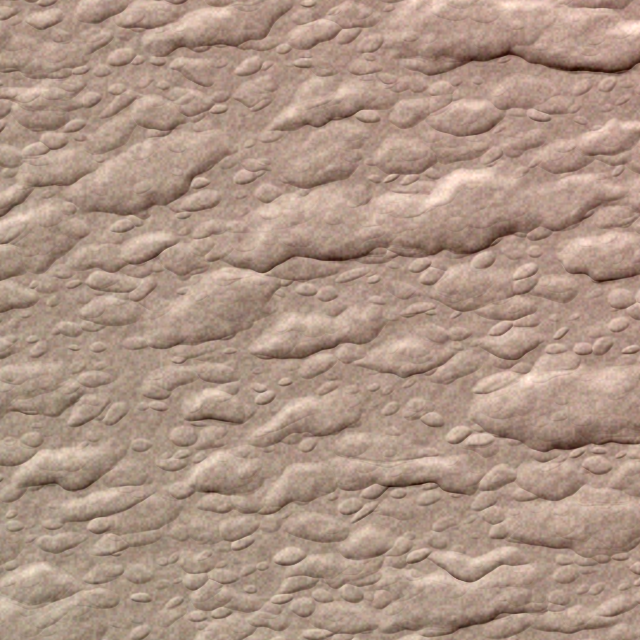
Give the GLSL for this texture, as a WebGL 1 fragment shader.

```glsl
precision highp float;
uniform vec2 u_resolution;

#define TILT 0.10
#define RELIEF 0.19
#define WARP 0.021
#define ROUGHNESS 0.0012
#define GRAIN 0.09
#define HIGHLIGHT 0.29
#define SHADE 0.38
#define CAST_SHADOW 0.17
#define BROAD_LIGHT 0.12
#define LIGHT_DIR vec2(-0.48, 0.88)

float hash(vec2 p) {
  p = fract(p * vec2(0.1031, 0.1137));
  p += dot(p, p.yx + 33.33);
  return fract((p.x + p.y) * p.x * 17.3);
}

float noise(vec2 p) {
  vec2 cell = floor(p), f = fract(p);
  f = f * f * (3.0 - 2.0 * f);
  float low = mix(hash(cell), hash(cell + vec2(1.0, 0.0)), f.x);
  float high = mix(hash(cell + vec2(0.0, 1.0)), hash(cell + 1.0), f.x);
  return mix(low, high, f.y);
}

float softMax(float a, float b, float width) {
  float overlap = max(width - abs(a - b), 0.0) / width;
  return max(a, b) + overlap * overlap * width * 0.25;
}

// Scattered oblong domes: soft upper flank, abrupt lower edge
float domes(vec2 p, vec2 cellSize, float seed, float coverage) {
  vec2 grid = p / cellSize;
  vec2 base = floor(grid);
  float height = 0.0;
  for (int j = -1; j <= 1; j++) {
    for (int i = -1; i <= 1; i++) {
      vec2 cell = base + vec2(float(i), float(j));
      vec2 key = cell + seed;
      vec2 jitter = vec2(hash(key), hash(key + 71.7));
      float pick = hash(key + 137.3);
      float size = mix(0.34, 0.85, pick * pick);
      vec2 q = grid - cell - 0.15 - 0.7 * jitter;
      q.y -= (hash(key + 211.9) - 0.45) * 0.8 * q.x;
      q /= size * vec2(1.0, mix(0.6, 0.95, hash(key + 293.1)));
      float f = max(1.0 - dot(q, q), 0.0);
      float soft = f * f * (3.0 - 2.0 * f);
      float crisp = f * (2.0 - f);
      float dome = mix(crisp, soft, smoothstep(-0.5, 0.4, q.y)) * (1.0 - 0.25 * q.y);
      dome *= size * mix(0.65, 1.2, hash(key + 419.3)) * step(hash(key + 353.7), coverage);
      height = softMax(height, dome, 0.05);
    }
  }
  return height * cellSize.y * RELIEF;
}

// Plaster relief: large swells, lumps and crumbs on a rough ground
float relief(vec2 p) {
  p += 3.0;
  p.y -= TILT * p.x;
  vec2 warp = vec2(noise(p * 15.0), noise(p * 15.0 + 57.0)) - 0.5;
  vec2 fine = vec2(noise(p * 46.0 + 19.0), noise(p * 46.0 + 83.0)) - 0.5;
  vec2 bent = p + warp * WARP * vec2(2.2, 1.7) + fine * WARP * 0.6;
  float swells = domes(bent, vec2(0.20, 0.105), 11.0, 0.65);
  float lumps = domes(p + warp * WARP + fine * WARP * 0.4, vec2(0.080, 0.052), 43.0, 0.7);
  float crumbs = domes(p + fine * WARP * 0.25, vec2(0.033, 0.027), 97.0, 0.6);
  float height = softMax(swells, lumps, 0.002) + 0.25 * min(swells, lumps);
  height = softMax(height, crumbs, 0.0006) + 0.25 * crumbs;
  height += 0.003 * noise(p * vec2(17.0, 26.0) + 5.0);
  return height + ROUGHNESS * (noise(p * 55.0) + 0.5 * noise(p * 130.0));
}

void main() {
  vec2 uv = gl_FragCoord.xy / u_resolution;
  float e = 0.002;
  float height = relief(uv);
  vec2 slope = vec2(relief(uv + vec2(e, 0.0)), relief(uv + vec2(0.0, e))) - height;
  float facing = -dot(slope / e, LIGHT_DIR);

  // Bright upper flanks, dark creases below
  float lit = HIGHLIGHT * (1.0 - exp(-1.7 * max(facing, 0.0)));
  float shade = SHADE * (1.0 - exp(-1.2 * max(-facing, 0.0)));
  float blocked = relief(uv + LIGHT_DIR * 0.011) - height;
  float tone = lit - shade - CAST_SHADOW * smoothstep(0.004, 0.012, blocked);
  tone += BROAD_LIGHT * smoothstep(0.001, 0.009, -blocked) - 0.015;

  // Fine grain with a slight colour mottle
  float grain = noise(uv * 270.0) + 0.5 * noise(uv * 120.0 + 31.0) - 0.75;
  vec3 mottle = vec3(noise(uv * 190.0 + 7.0), noise(uv * 190.0 + 61.0), noise(uv * 190.0 + 127.0)) - 0.5;

  // Greyer at the lower left, pinker at the upper right
  vec3 plaster = mix(vec3(0.66, 0.59, 0.52), vec3(0.72, 0.59, 0.54), 0.5 * (uv.x + uv.y));
  vec3 color = plaster + tone * vec3(1.0, 1.0, 0.97) + grain * GRAIN + mottle * 0.05;
  gl_FragColor = vec4(clamp(color, 0.0, 1.0), 1.0);
}
```
